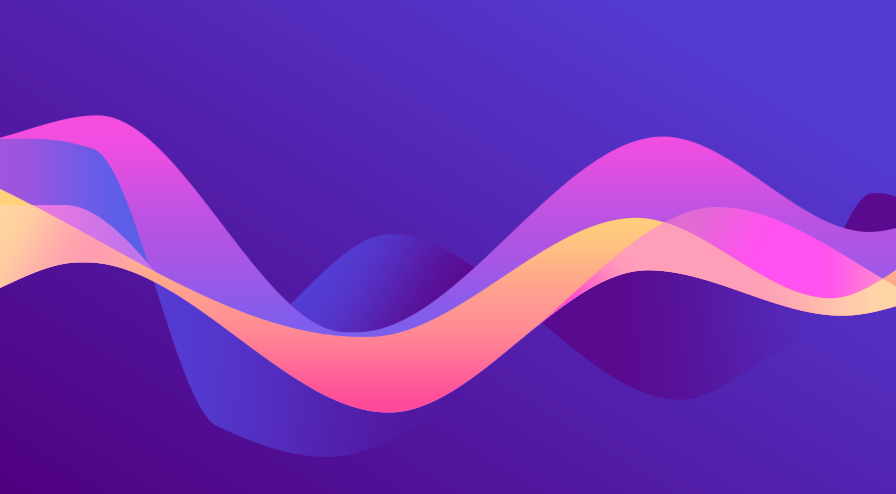
Reproduce this background procedurally as a Shadertoy shader.

```glsl
// Flowing, twisting ribbons in pink, orange and violet over an indigo gradient.

// Smooth climb (or fall) by height h while x goes from a to b.
float swing(float x, float a, float b, float h) {
    return h * smoothstep(a, b, x);
}

// Anti-aliased coverage of the side where d is positive.
float cover(float d) {
    return clamp(0.5 + d / max(fwidth(d), 1e-5), 0.0, 1.0);
}

void mainImage(out vec4 fragColor, in vec2 fragCoord) {
    vec2 uv = fragCoord / iResolution.xy;
    float x = uv.x, y = uv.y;

    // Ribbon edges: each is a base height plus a chain of swings.
    float pinkTop = 0.7075 + swing(x, -0.05, 0.109, 0.059) - swing(x, 0.109, 0.386, 0.439)
        + swing(x, 0.398, 0.74, 0.396) - swing(x, 0.74, 0.97, 0.193) + swing(x, 0.97, 1.06, 0.03);
    float blueEdge = 0.719 - swing(x, 0.104, 0.242, 0.448) - swing(x, 0.039, 0.365, 0.196)
        + swing(x, 0.365, 0.677, 0.259);
    float orangeTop = 0.717 - swing(x, -0.195, 0.404, 0.399) + swing(x, 0.411, 0.71, 0.241)
        - swing(x, 0.71, 0.927, 0.163) + swing(x, 0.927, 1.094, 0.142);
    float foldEdge = 0.585 - swing(x, 0.072, 0.319, 0.37) + swing(x, 0.469, 0.801, 0.366)
        - swing(x, 0.801, 1.12, 0.236);
    float orangeBottom = 0.375 + swing(x, -0.078, 0.089, 0.094) - swing(x, 0.096, 0.434, 0.304)
        + swing(x, 0.434, 0.723, 0.288) - swing(x, 0.723, 0.94, 0.092) + swing(x, 0.94, 1.107, 0.066);
    float shadowEdge = 0.281 + swing(x, 0.234, 0.436, 0.245) - swing(x, 0.436, 0.759, 0.335)
        + swing(x, 0.759, 0.9375, 0.149) + swing(x, 0.879, 0.974, 0.269) - swing(x, 0.98, 1.03, 0.02);

    // Coverage shared by several layers.
    float aboveBottom = cover(y - orangeBottom);
    float underOrange = cover(orangeTop - y);
    float underFold = cover(foldEdge - y);
    float underShadow = cover(shadowEdge - y);
    float underBlue = cover(blueEdge - y);

    // Background, from deep purple at lower left to indigo at upper right.
    vec3 indigo = vec3(0.33, 0.23, 0.82);
    vec3 plum = vec3(0.35, 0.04, 0.56);
    vec3 color = mix(vec3(0.31, 0.0, 0.5), indigo, min(0.62 * x + 0.55 * y, 1.0));

    // Dark ribbon behind: crests above the pink band, a fading trough below.
    vec3 crestColor = mix(indigo, plum, smoothstep(0.36, 0.53, x - 0.35 * (y - 0.43)));
    color = mix(color, crestColor, underShadow * aboveBottom);
    float troughFade = smoothstep(0.5, 0.6, x) * (1.0 - smoothstep(0.66, 0.93, x));
    color = mix(color, plum, (1.0 - underShadow) * underOrange * troughFade);

    // Blue ribbon hanging below, fading to the right.
    float blueFade = 1.0 - smoothstep(0.17, 0.52, x);
    color = mix(color, indigo, (1.0 - underBlue) * underOrange * blueFade);

    // Pink to violet band.
    vec3 pink = mix(vec3(0.48, 0.37, 0.93), vec3(0.7, 0.33, 0.89), smoothstep(0.3, 0.54, y));
    pink = mix(pink, vec3(0.96, 0.3, 0.88), smoothstep(0.5, 0.76, y));
    color = mix(color, pink, cover(pinkTop - y) * aboveBottom);

    // Upper left part of the blue ribbon.
    vec3 violet = mix(vec3(0.63, 0.33, 0.87), vec3(0.36, 0.37, 0.91), smoothstep(0.0, 0.15, x));
    color = mix(color, violet, underBlue * aboveBottom);

    // Folded magenta ribbon where it rises over the orange one.
    vec3 magenta = mix(vec3(0.92, 0.47, 0.88), vec3(0.76, 0.45, 0.92), smoothstep(0.03, 0.16, x));
    vec3 magentaRight = mix(vec3(0.88, 0.42, 0.82), vec3(1.0, 0.32, 0.94),
        smoothstep(0.74, 0.86, x - 0.3 * (y - 0.5)));
    magentaRight = mix(magentaRight, vec3(1.0, 0.55, 0.8), smoothstep(0.91, 1.0, x));
    magenta = mix(magenta, magentaRight, step(0.5, x));
    color = mix(color, magenta, underFold * aboveBottom);

    // Orange ribbon, yellow on its crests and hot pink in its trough.
    vec3 orange = mix(vec3(1.0, 0.28, 0.6), vec3(1.0, 0.57, 0.58), smoothstep(0.15, 0.38, y));
    orange = mix(orange, vec3(1.0, 0.82, 0.48), smoothstep(0.33, 0.59, y));
    color = mix(color, orange, underOrange * aboveBottom);

    // Peach overlap of the fold and the orange ribbon.
    vec3 peach = mix(vec3(1.0, 0.83, 0.62), vec3(1.0, 0.62, 0.69),
        smoothstep(0.0, 0.12, x + 0.3 * (0.55 - y)));
    vec3 peachRight = mix(vec3(1.0, 0.28, 0.82), vec3(1.0, 0.62, 0.72),
        smoothstep(0.59, 0.72, x + 0.5 * (y - 0.45)));
    peachRight = mix(peachRight, vec3(1.0, 0.84, 0.65), smoothstep(0.83, 1.0, x));
    peach = mix(peach, peachRight, step(0.5, x));
    float overlap = 1.0 - smoothstep(0.11, 0.18, x) + smoothstep(0.585, 0.605, x);
    color = mix(color, peach, underOrange * underFold * aboveBottom * overlap);

    fragColor = vec4(color, 1.0);
}
```
